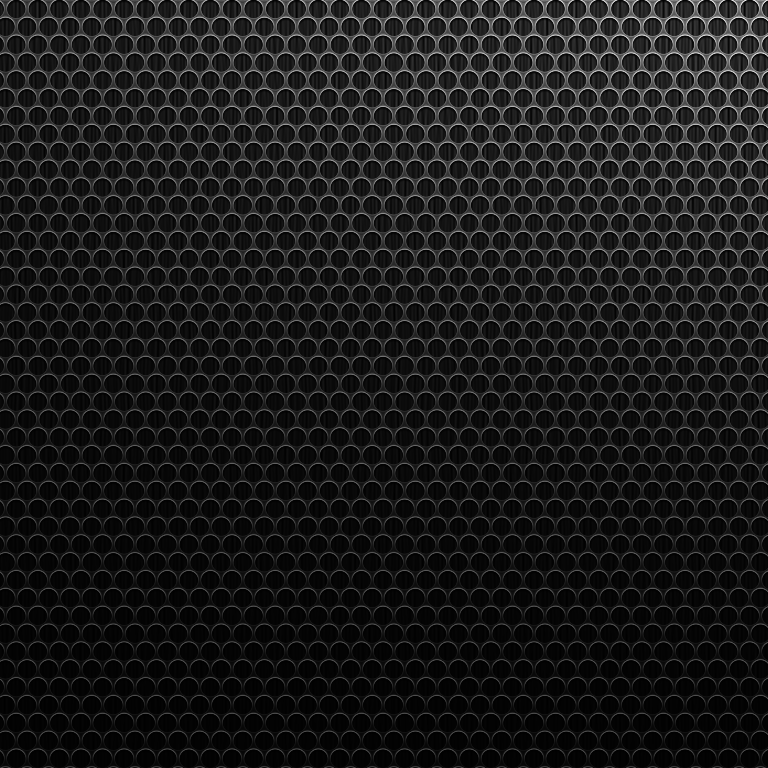
Reproduce this pattern procedurally as a three.js fragment shader.

```glsl
// Dark perforated metal sheet: staggered round holes over a brushed backing.
// Two interleaved grids give the nearest hole; its distance shapes web, rim and
// inner shadow. Light falls off from the upper right, layered sines brush the back.

varying vec2 vUv;

const vec2  PITCH = vec2(0.02809, 0.02324);    // hole spacing: along a row, row to row
const vec2  FIRST_HOLE = vec2(0.0212, 0.9883); // centre of the top left hole
const float HOLE_RADIUS = 0.0118;
const float EDGE_SOFTNESS = 0.0006;
const float RIM_OFFSET = 0.0007;               // rim line distance outside the hole
const float RIM_WIDTH = 0.0010;
const float SHADOW_DROP = 0.0018;              // how far the sheet shades the backing
const float SHADOW_BLUR = 0.0028;
const float LIGHT_FALLOFF = 1.7;
const float STREAK_CONTRAST = 0.50;
const float STREAK_FREQUENCY = 105.0;          // coarsest streaks across the canvas
const vec2  WEB_TONE = vec2(0.032, 0.350);     // unlit level, gain from light
const vec2  RIM_TONE = vec2(0.260, 0.170);
const vec2  BACK_TONE = vec2(0.010, 0.125);
const float TAU = 6.2831853;

// Offset from the nearest centre of a rectangular grid
vec2 gridOffset(vec2 p, vec2 cell) {
  return p - cell * floor(p / cell + 0.5);
}

// Offset from the nearest hole, with every second row shifted by half a pitch
vec2 nearestHole(vec2 uv) {
  vec2 cell = vec2(PITCH.x, 2.0 * PITCH.y);
  vec2 a = gridOffset(uv - FIRST_HOLE, cell);
  vec2 b = gridOffset(uv - FIRST_HOLE - 0.5 * cell, cell);
  return dot(a, a) < dot(b, b) ? a : b;
}

// Fine vertical streaks, about -1 to 1, drifting slowly along their length
float brushedStreaks(vec2 uv) {
  float sum = 0.0;
  float frequency = STREAK_FREQUENCY;
  for (int i = 0; i < 5; i++) {
    float layer = float(i);
    float drift = 1.3 * sin(uv.y * (19.0 + 8.0 * layer) + uv.x * 23.0 + layer * 2.4);
    sum += sin(TAU * uv.x * frequency + drift + layer * 1.7);
    frequency *= 1.22;
  }
  return sum / 2.6;
}

// Light level: strongest at the upper right
float sheetLight(vec2 uv) {
  return pow(clamp(uv.y, 0.0, 1.0), LIGHT_FALLOFF) * (0.58 + 0.66 * uv.x);
}

float litTone(vec2 tone, float light) {
  return tone.x + tone.y * light;
}

void main() {
  vec2 offset = nearestHole(vUv);
  float radius = length(offset);
  float edge = radius - HOLE_RADIUS;
  float upward = offset.y / max(radius, 0.0001);
  float light = sheetLight(vUv);

  // Brushed backing, shaded under the upper lip of the hole
  float shadowEdge = length(offset + vec2(0.0, SHADOW_DROP)) - HOLE_RADIUS;
  float shadow = smoothstep(-SHADOW_BLUR, SHADOW_BLUR * 0.6, shadowEdge);
  float back = litTone(BACK_TONE, light);
  back *= max(0.0, 1.0 + STREAK_CONTRAST * brushedStreaks(vUv));
  back *= 1.0 - 0.9 * shadow;

  // Metal web with a bevel that catches light on top of each hole
  float web = litTone(WEB_TONE, light) * (0.88 + 0.12 * upward);
  float line = (edge - RIM_OFFSET) / RIM_WIDTH;
  float arcFloor = 0.15 + 0.25 * light;
  float arc = mix(arcFloor, 1.0, smoothstep(-0.35, 0.95, upward));
  web += litTone(RIM_TONE, light) * arc * exp(-line * line);

  float metal = smoothstep(-EDGE_SOFTNESS, EDGE_SOFTNESS, edge);
  gl_FragColor = vec4(vec3(mix(back, web, metal)), 1.0);
}
```
